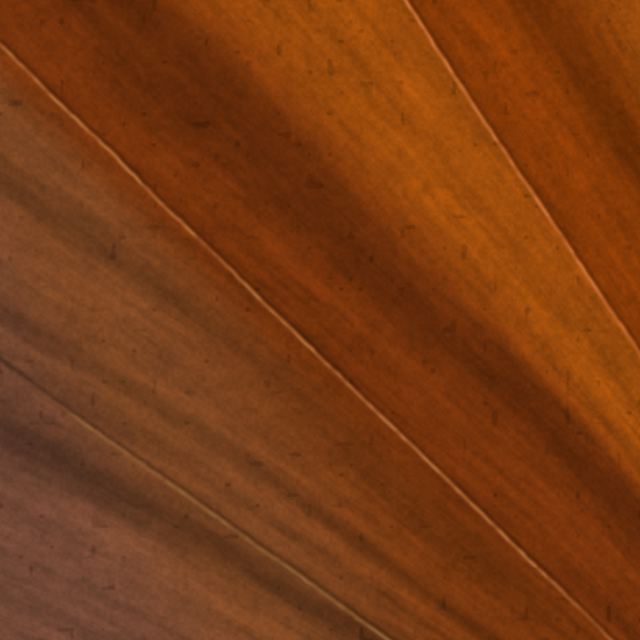
Give the GLSL for this texture, as a three.js fragment shader.

```glsl
varying vec2 vUv;

const vec2 PIVOT = vec2(1.92, -0.94);
const int RIB_COUNT = 3;
const float FAN_START = 0.253;
const float FAN_SPREAD = 0.368;
const float FAN_GROWTH = 1.41;
const float RIB_WIDTH = 0.0034;
const float RIB_WOBBLE = 0.003;
const float RIB_JITTER = 0.0014;
const float SHADOW_REACH = 0.022;
const float SHADOW_DEPTH = 0.12;
const float STREAK_DEPTH = 0.30;
const float FIBER_DEPTH = 0.20;
const float MOTTLE_DEPTH = 0.10;
const float GRAIN_DEPTH = 0.17;
const float SPECK_DEPTH = 0.15;

const vec3 MAUVE = vec3(0.44, 0.275, 0.205);
const vec3 TAN = vec3(0.49, 0.275, 0.135);
const vec3 UMBER = vec3(0.46, 0.205, 0.045);
const vec3 RUST = vec3(0.475, 0.203, 0.045);
const vec3 EMBER = vec3(0.54, 0.23, 0.025);
const vec3 AMBER = vec3(0.60, 0.29, 0.045);
const vec3 RIB_DIM = vec3(0.55, 0.37, 0.20);
const vec3 RIB_BRIGHT = vec3(0.78, 0.43, 0.20);

float hash(vec2 p) {
  vec3 q = fract(vec3(p.xyx) * 0.1031);
  q += dot(q, q.yzx + 33.33);
  return fract((q.x + q.y) * q.z);
}

float noise(vec2 p) {
  vec2 i = floor(p);
  vec2 f = fract(p);
  f = f * f * (3.0 - 2.0 * f);
  return mix(mix(hash(i), hash(i + vec2(1.0, 0.0)), f.x),
             mix(hash(i + vec2(0.0, 1.0)), hash(i + 1.0), f.x), f.y);
}

float fbm(vec2 p) {
  float sum = 0.0;
  float weight = 0.5;
  for (int i = 0; i < 4; i++) {
    sum += weight * noise(p);
    p = p * 2.03 + 17.3;
    weight *= 0.5;
  }
  return sum / 0.9375;
}

float band(float x, float center, float width) {
  float d = (x - center) / width;
  return exp(-d * d);
}

float ribAngle(float index) {
  return FAN_START + FAN_SPREAD * pow(FAN_GROWTH, index);
}

// Broad tones of the folds, by angle around the pivot
vec3 foldColor(vec2 p, float angle, float grainAngle) {
  float cool = 1.0 - smoothstep(0.05, 0.95, p.x + 0.55 * p.y);
  vec3 lower = mix(UMBER, TAN, smoothstep(0.0, 0.55, cool));
  lower = mix(lower, MAUVE, smoothstep(0.6, 1.0, cool));
  vec3 upper = mix(RUST, AMBER, smoothstep(0.868, 0.930, grainAngle));
  float lastFold = smoothstep(-0.002, 0.002, angle - ribAngle(2.0));
  float corner = smoothstep(1.075, 1.125, grainAngle);
  upper = mix(upper, EMBER, lastFold * (1.0 - corner));
  float split = ribAngle(1.0);
  return mix(lower, upper, smoothstep(split - 0.03, split + 0.004, angle));
}

// Soft dark stains running along the folds
float stains(float a) {
  float dark = 0.21 * band(a, 0.858, 0.024);
  dark += 0.20 * band(a, 1.070, 0.024);
  dark += 0.13 * band(a, 0.735, 0.016);
  dark += 0.16 * band(a, 0.666, 0.008);
  dark += 0.24 * band(a, 0.598, 0.017);
  return 1.0 - dark;
}

void main() {
  vec2 p = vUv;
  vec2 arm = p - PIVOT;
  float radius = length(arm);
  float angle = atan(arm.y, -arm.x);

  // Streaks and fibers stretch toward the pivot and drift a little
  float drift = noise(vec2(angle * 16.0, radius * 2.5)) - 0.5;
  float grainAngle = angle + 0.035 * (radius - 2.0) + 0.010 * drift;
  float streak = fbm(vec2(grainAngle * 75.0, radius * 2.4)) - 0.5;
  float fiber = fbm(vec2(grainAngle * 210.0, radius * 18.0)) - 0.5;
  float mottle = fbm(p * 28.0 + 5.0) - 0.5;
  float grain = 0.5 * noise(p * 120.0) + 0.5 * noise(p * 230.0 + 9.0) - 0.5;
  float speck = smoothstep(0.86, 0.97, noise(p * 62.0 + 31.0));

  vec3 color = foldColor(p, angle, grainAngle) * stains(grainAngle);
  color *= 1.0 + STREAK_DEPTH * streak + FIBER_DEPTH * fiber
         + MOTTLE_DEPTH * mottle + GRAIN_DEPTH * grain - SPECK_DEPTH * speck;

  // Raised ribs, each with a shadow on its upper side
  for (int i = 0; i < RIB_COUNT; i++) {
    float index = float(i);
    float wobble = RIB_WOBBLE * (noise(vec2(radius * 9.0, index * 7.0)) - 0.5);
    wobble += RIB_JITTER * (noise(vec2(radius * 70.0, index * 5.0)) - 0.5);
    float d = (angle - ribAngle(index)) * radius + wobble;
    float shadow = smoothstep(0.0, 0.004, d) * exp(-max(d, 0.0) / SHADOW_REACH);
    color *= 1.0 - SHADOW_DEPTH * shadow - 0.14 * band(d, 0.0065, 0.003);
    float wear = 0.45 * noise(vec2(radius * 18.0, index * 13.0 + 3.0))
               + 0.55 * noise(vec2(radius * 85.0, index * 11.0)) + 0.22;
    wear *= index < 0.5 ? 1.0 - smoothstep(2.16, 2.30, radius) : 1.0;
    vec3 ribColor = mix(RIB_DIM, RIB_BRIGHT, 0.5 * index);
    color = mix(color, ribColor, min(wear, 1.0) * band(d, 0.0, RIB_WIDTH));
  }

  gl_FragColor = vec4(color, 1.0);
}
```
